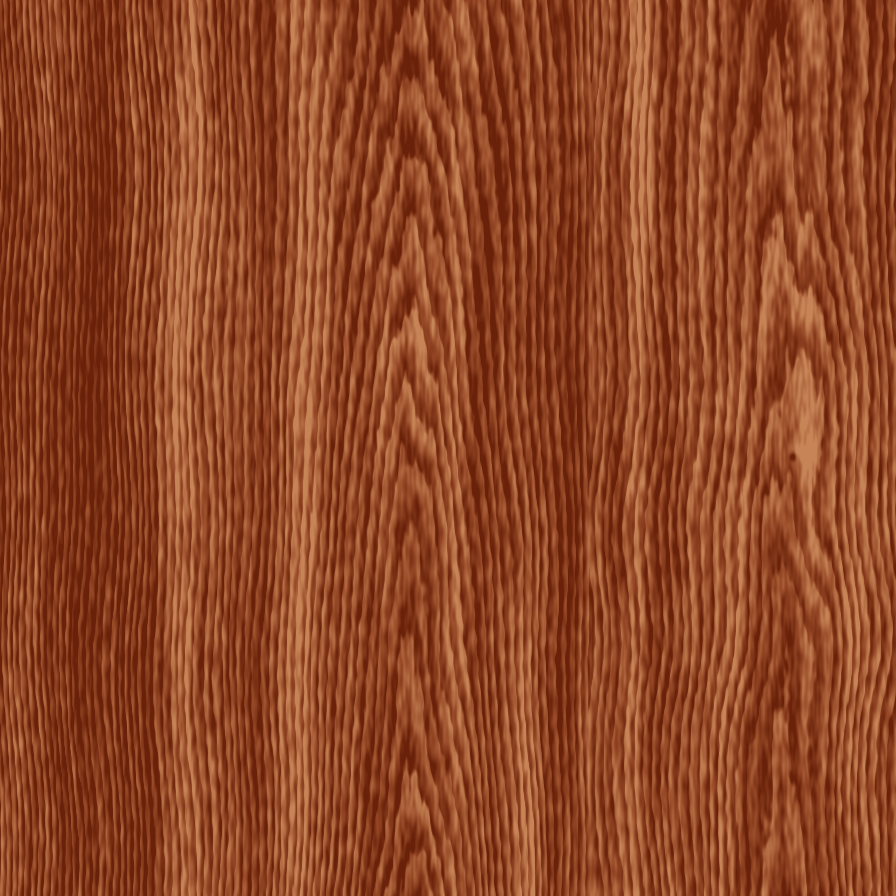
Reproduce this texture procedurally as a WebGL 1 fragment shader.

```glsl
precision highp float;
// Reddish brown flat-sawn wood: fine vertical grain around two cathedral figures.
uniform vec2 u_resolution;

#define RING_DENSITY 80.0
#define RING_TIGHTENING 70.0
#define RING_CONTRAST 0.58
#define FIBRE_CONTRAST 0.42
#define BAND_CONTRAST 0.34
#define STREAK_SPACING 0.125
#define STREAK_LIGHT 0.32
#define BASE_TONE 0.41
#define DARK_WOOD vec3(0.41, 0.13, 0.035)
#define MID_WOOD vec3(0.595, 0.292, 0.155)
#define PALE_WOOD vec3(0.78, 0.52, 0.34)

float hash(vec2 p) {
  vec3 q = fract(vec3(p.xyx) * 0.1031);
  q += dot(q, q.yzx + 33.33);
  return fract((q.x + q.y) * q.z);
}

float cornerSlope(vec2 cell, vec2 offset) {
  float angle = 6.2832 * hash(cell);
  return dot(vec2(cos(angle), sin(angle)), offset);
}

// Gradient noise, roughly -0.7 to 0.7
float noise(vec2 p) {
  vec2 i = floor(p);
  vec2 f = p - i;
  vec2 s = f * f * f * (f * (f * 6.0 - 15.0) + 10.0);
  vec2 e = vec2(0.0, 1.0);
  float low = mix(cornerSlope(i, f), cornerSlope(i + e.yx, f - e.yx), s.x);
  float high = mix(cornerSlope(i + e, f - e), cornerSlope(i + e.yy, f - e.yy), s.x);
  return mix(low, high, s.y);
}

float bell(float x, float width) {
  return exp(-x * x / (width * width));
}

// Distance from a heart line, rounded off across its core
float heartDistance(float d, float core) {
  return sqrt(d * d + core * core) - core;
}

// Growth ring coordinate: one unit per ring, arches pointing up
float ringPhase(vec2 p, float mainOffset, float sideOffset) {
  float r = min(heartDistance(mainOffset, 0.02), heartDistance(sideOffset, 0.04));
  float phase = RING_DENSITY * r + RING_TIGHTENING * r * r;
  phase += 10.0 * (p.y - 0.5) * bell(mainOffset, 0.13);
  phase += 7.0 * (p.y - 0.5) * bell(sideOffset, 0.09);

  // Slow bends, uneven ring widths, then ragged fibre edges
  float heart = bell(mainOffset, 0.035) + bell(sideOffset, 0.05);
  phase += 1.5 * noise(p * vec2(6.0, 2.5) + 3.7);
  phase += 0.8 * noise(p * vec2(25.0, 3.5) + 11.3);
  phase += (0.18 + 0.35 * heart) * noise(p * vec2(90.0, 8.0) + 5.1);
  return phase + 0.2 * noise(p * vec2(200.0, 55.0));
}

// Dark latewood fading into pale wood, then a crisp edge
float ringTone(float phase) {
  float f = fract(phase);
  float tone = smoothstep(0.05, 0.7, f) * (1.0 - smoothstep(0.82, 1.0, f));
  return tone * mix(0.75, 1.25, hash(vec2(floor(phase), 7.0)));
}

// Pale halo around a small dark pith
float knotTone(vec2 offset) {
  float halo = exp(-dot(offset, offset) / 0.0003);
  float pith = exp(-dot(offset * vec2(1.0, 0.6), offset) / 0.000012);
  return 0.4 * halo - 0.9 * pith;
}

void main() {
  vec2 p = gl_FragCoord.xy / u_resolution;
  float sway = 0.02 * noise(vec2(p.y * 3.0, 2.4));
  float mainOffset = p.x - 0.465 - sway;
  float sideOffset = p.x - 0.87 + sway - 0.012 * noise(vec2(p.y * 6.0, 8.6));

  float tone = BASE_TONE;
  tone += RING_CONTRAST * (ringTone(ringPhase(p, mainOffset, sideOffset)) - 0.54);

  // Broad lengthwise bands and the shaded left side
  tone += BAND_CONTRAST * noise(p * vec2(11.0, 1.2) + 1.9);
  tone += BAND_CONTRAST * noise(p * vec2(38.0, 1.6) + 6.2);
  tone -= 0.17 * bell(p.x - 0.085, 0.055);

  // Pale streaks evenly spaced on both sides of the main heart
  float d = abs(mainOffset) + 0.012 * noise(p * vec2(4.0, 2.0) + 9.4);
  float streak = pow(abs(cos(3.14159 * d / STREAK_SPACING)), 14.0);
  streak *= smoothstep(0.06, 0.09, d) * (1.0 - smoothstep(0.27, 0.32, d));
  tone += STREAK_LIGHT * (streak - 0.1);
  tone += 0.12 * bell(sideOffset, 0.03);

  // Fine fibres and pores
  tone += FIBRE_CONTRAST * noise(p * vec2(230.0, 42.0) + 4.4);
  tone += 0.5 * FIBRE_CONTRAST * noise(p * vec2(120.0, 12.0) + 2.8);
  tone += knotTone(p - vec2(0.885, 0.49));

  tone = clamp(tone, 0.0, 1.0);
  vec3 color = mix(DARK_WOOD, MID_WOOD, min(tone * 2.0, 1.0));
  color = mix(color, PALE_WOOD, max(tone * 2.0 - 1.0, 0.0));
  gl_FragColor = vec4(color, 1.0);
}
```
